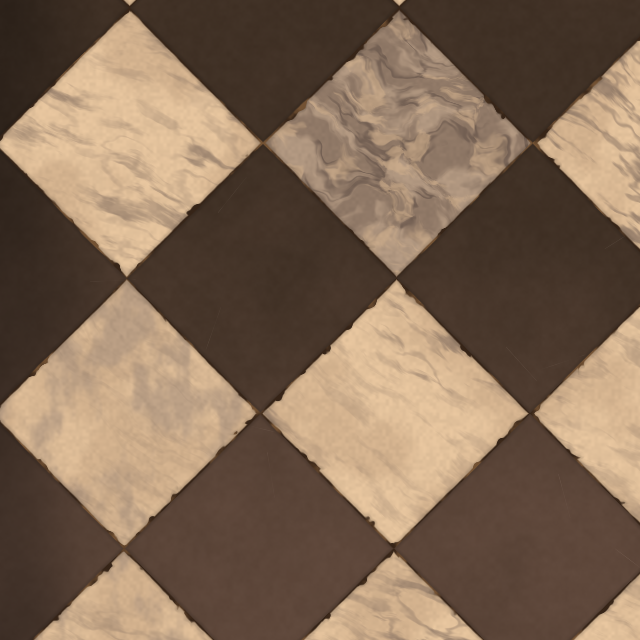
A WebGL 1 fragment shader for this texture:

```glsl
precision highp float;
uniform vec2 u_resolution;

// Layout, in canvas units
const vec2 PERIOD = vec2(0.4215, 0.4225);
const vec2 ORIGIN = vec2(0.196, 0.354);
const float SHEAR = 0.010;
const float JOINT_HALF = 0.0022;
const float EDGE_WOBBLE = 0.0022;
const float CHIP_DEPTH = 0.006;
const float SEED = 17.0;

// Marble
const float VEIN_ANGLE = -0.52;
const vec2 GREY_TILE = vec2(1.0, 1.0);
const vec3 CREAM = vec3(0.89, 0.76, 0.61);
const vec3 BEIGE = vec3(0.82, 0.69, 0.55);
const vec3 GREY = vec3(0.69, 0.59, 0.50);
const vec3 VEIN = vec3(0.56, 0.47, 0.40);
const vec3 DEEP_VEIN = vec3(0.40, 0.33, 0.29);

// Slate and joints
const vec3 SLATE = vec3(0.25, 0.19, 0.145);
const vec3 WORN_SLATE = vec3(0.37, 0.28, 0.23);
const vec3 SOIL = vec3(0.21, 0.14, 0.09);
const vec3 RUST = vec3(0.45, 0.32, 0.20);
const float SCRATCH_WIDTH = 0.0012;

float hash(vec2 p) {
  vec3 q = fract(p.xyx * 0.1031);
  q += dot(q, q.yzx + 33.33);
  return fract((q.x + q.y) * q.z);
}

float noise(vec2 p) {
  vec2 i = floor(p), f = fract(p);
  f = f * f * (3.0 - 2.0 * f);
  return mix(mix(hash(i), hash(i + vec2(1.0, 0.0)), f.x),
             mix(hash(i + vec2(0.0, 1.0)), hash(i + 1.0), f.x), f.y);
}

float fbm(vec2 p) {
  float sum = 0.0, weight = 0.5333;
  p += SEED;
  for (int i = 0; i < 4; i++) {
    sum += weight * noise(p);
    p = p * 2.03 + 11.7;
    weight *= 0.5;
  }
  return sum;
}

vec2 turn(vec2 p, float angle) {
  vec2 d = vec2(cos(angle), sin(angle));
  return vec2(dot(p, d), dot(p, vec2(-d.y, d.x)));
}

vec3 marble(vec2 p, vec2 id) {
  // Character of this slab
  float vary = hash(id + SEED);
  float grey = 1.0 - step(0.5, distance(id, GREY_TILE));
  float cloudy = 1.0 - step(0.5, 2.0 * id.x + id.y);
  float heavy = clamp(0.25 + 0.3 * id.x + 0.3 * (vary - 0.5), 0.0, 1.0);

  // Warped grain
  vec2 s = p + id * 7.3;
  vec2 warp = vec2(fbm(s * 9.0), fbm(s * 9.0 + 31.0)) - 0.5;
  vec2 q = turn(s + warp * mix(0.04, 0.14, grey), VEIN_ANGLE + 0.4 * (vary - 0.5));
  float streak = smoothstep(0.52, 0.74, fbm(q * vec2(15.0, 62.0)));
  float ridge = smoothstep(0.88, 0.99, 1.0 - abs(2.0 * fbm(q * vec2(9.0, 24.0)) - 1.0));
  float zone = smoothstep(0.38, 0.62, fbm(s * 6.0 + 53.0));

  // Base tone, clouds and veins
  float tone = smoothstep(0.35, 0.68, fbm(s * 10.0)) * 0.9 + 0.4 * cloudy;
  vec3 color = mix(CREAM, BEIGE, min(tone, 1.0));
  color = mix(color, GREY, 0.75 * cloudy * smoothstep(0.46, 0.7, fbm(s * vec2(22.0, 13.0))));
  color = mix(color, VEIN, streak * mix(0.3, 1.0, zone) * mix(0.6, 0.9, heavy) * (1.0 - 0.7 * cloudy));
  color = mix(color, VEIN, ridge * zone * heavy * 0.7);

  // Swirled grey slab
  float swirl = fbm(q * vec2(18.0, 32.0));
  vec3 stone = mix(GREY, VEIN, smoothstep(0.36, 0.64, swirl));
  stone = mix(stone, DEEP_VEIN, 0.65 * ridge * smoothstep(0.3, 0.6, swirl));
  stone = mix(stone, BEIGE, 0.6 * smoothstep(0.56, 0.74, fbm(q * vec2(26.0, 48.0) + 71.0)));
  return mix(color, stone, grey) * (0.97 + 0.06 * noise(p * 190.0));
}

float scratches(vec2 p) {
  float mark = 0.0;
  for (int i = 0; i < 14; i++) {
    vec2 key = vec2(float(i), SEED);
    vec2 center = vec2(hash(key), hash(key + 40.0));
    vec2 q = turn(p - center, 3.14 * hash(key + 80.0));
    q.x -= clamp(q.x, -0.035, 0.035);
    mark += 1.0 - smoothstep(0.0, SCRATCH_WIDTH, length(q));
  }
  return mark * noise(p * 60.0);
}

vec3 slate(vec2 p, vec2 cell) {
  float worn = 0.85 * (1.0 - smoothstep(0.05, 0.85, p.y));
  worn += 0.3 * (hash(cell + SEED) - 0.5) + 0.5 * (fbm(p * 9.0) - 0.5);
  vec3 color = mix(SLATE, WORN_SLATE, clamp(worn, 0.0, 1.0));
  color += 0.05 * scratches(p) + 0.025 * (fbm(p * 95.0) - 0.5);
  return color * mix(0.68, 1.0, smoothstep(-0.02, 0.2, p.x + 0.1 * (fbm(p * 6.0) - 0.5)));
}

void main() {
  vec2 uv = gl_FragCoord.xy / u_resolution;
  float pixel = 1.0 / min(u_resolution.x, u_resolution.y);

  // Diagonal checker: even cells are marble
  vec2 p = uv - ORIGIN;
  p.x -= SHEAR * p.y;
  p /= PERIOD;
  vec2 diagonal = vec2(p.x + p.y, p.x - p.y);
  vec2 cell = floor(diagonal + 0.5);
  vec2 local = abs(diagonal - cell);
  float edge = (0.5 - max(local.x, local.y)) * PERIOD.x * 0.7071;
  float light = 1.0 - mod(cell.x + cell.y, 2.0);
  vec2 id = vec2(cell.x + cell.y, cell.x - cell.y) * 0.5;

  // Uneven, chipped borders
  float inset = mix(0.0005, JOINT_HALF, light) + EDGE_WOBBLE * (fbm(uv * 45.0) - 0.5);
  inset += light * CHIP_DEPTH * smoothstep(0.64, 0.82, noise(uv * 55.0 + 90.0)) * noise(uv * 130.0);
  float tile = smoothstep(-pixel, pixel, edge - inset);

  vec3 joint = mix(SOIL, RUST, smoothstep(0.45, 0.75, fbm(uv * 30.0 + 20.0)));
  vec3 face = light > 0.5 ? marble(uv, id) : slate(uv, cell);
  face *= mix(0.87, 1.0, smoothstep(0.0, 0.007, edge - inset));
  gl_FragColor = vec4(mix(joint, face, tile), 1.0);
}
```
